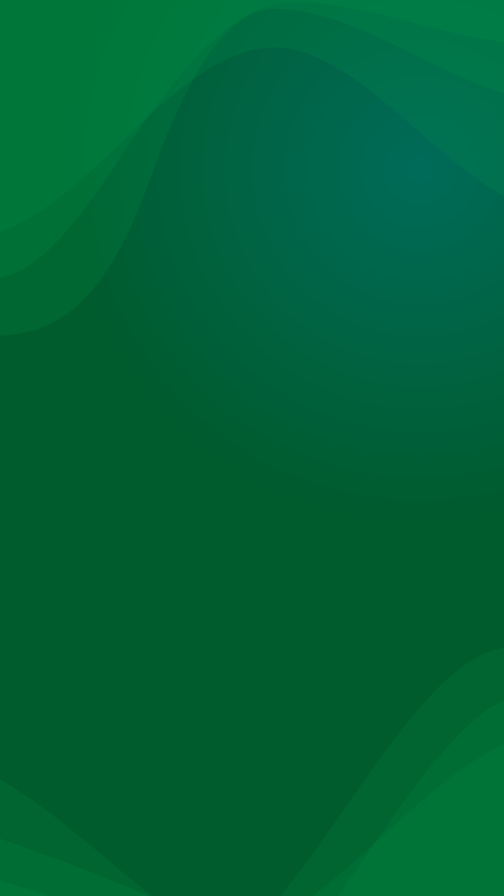
This background is drawn by a WebGL 2 fragment shader. Its source:

```glsl
#version 300 es
precision highp float;

uniform vec2 u_resolution;
out vec4 fragColor;

const vec3 DEEP_GREEN = vec3(0.0, 0.358, 0.176);
const vec3 TEAL_GLOW = vec3(0.0, 0.42, 0.35);
const vec3 UPPER_TINT = vec3(0.0, 0.60, 0.28);
const vec3 LOWER_TINT = vec3(0.0, 0.60, 0.27);

// Cubic segment between two knots, each holding x, y and slope
float hermite(float x, vec3 a, vec3 b) {
    float span = b.x - a.x;
    float t = clamp((x - a.x) / span, 0.0, 1.0);
    float s = 1.0 - t;
    float blend = t * t * (3.0 - 2.0 * t);
    return mix(a.y, b.y, blend) + span * t * s * (a.z * s - b.z * t);
}

// Smooth curve through four knots
float wave(float x, vec3 a, vec3 b, vec3 c, vec3 d) {
    if (x < b.x) return hermite(x, a, b);
    if (x < c.x) return hermite(x, b, c);
    return hermite(x, c, d);
}

// Soft-edged coverage of the positive side
float cover(float side) {
    float edge = max(fwidth(side), 0.0001);
    return smoothstep(-0.7 * edge, 0.7 * edge, side);
}

vec3 veil(vec3 color, vec3 tint, float opacity, float side) {
    return mix(color, tint, opacity * cover(side));
}

float radialGlow(vec2 p, vec2 center, float radius, float aspect) {
    vec2 offset = (p - center) * vec2(1.0, aspect);
    return max(1.0 - length(offset) / radius, 0.0);
}

void main() {
    vec2 p = gl_FragCoord.xy / u_resolution;
    float aspect = u_resolution.y / u_resolution.x;

    // Deep base with a teal light at the upper right
    float glow = radialGlow(p, vec2(0.833, 0.811), 0.71, aspect);
    vec3 color = mix(DEEP_GREEN, TEAL_GLOW, glow);

    // Upper veils fill the space above their curves
    float steepCrest = wave(p.x, vec3(0.0, 0.625, 0.05), vec3(0.301, 0.805, 1.58),
                            vec3(0.544, 0.990, 0.0), vec3(1.0, 0.896, -0.17));
    float highCrest = wave(p.x, vec3(0.0, 0.690, 0.09), vec3(0.231, 0.818, 0.86),
                           vec3(0.579, 0.9975, 0.0), vec3(1.0, 0.953, -0.07));
    float broadCrest = wave(p.x, vec3(0.0, 0.741, 0.20), vec3(0.255, 0.849, 0.55),
                            vec3(0.544, 0.947, 0.0), vec3(1.0, 0.781, -0.31));
    color = veil(color, UPPER_TINT, 0.18, p.y - steepCrest);
    color = veil(color, UPPER_TINT, 0.18, p.y - highCrest);
    color = veil(color, UPPER_TINT, 0.18, p.y - broadCrest);

    // Lower veils fill both corners and dip out of view between them
    float tallHill = wave(p.x, vec3(0.0, 0.130, -0.32), vec3(0.301, 0.0, -0.45),
                          vec3(0.556, 0.0, 0.68), vec3(1.0, 0.277, 0.08));
    float middleHill = wave(p.x, vec3(0.0, 0.064, -0.20), vec3(0.294, 0.0, -0.25),
                            vec3(0.671, 0.0, 0.80), vec3(1.0, 0.219, 0.28));
    float lowHill = wave(p.x, vec3(0.0, 0.017, -0.17), vec3(0.10, 0.0, -0.18),
                         vec3(0.62, 0.0, 0.42), vec3(1.0, 0.169, 0.25));
    color = veil(color, LOWER_TINT, 0.16, tallHill - p.y);
    color = veil(color, LOWER_TINT, 0.16, middleHill - p.y);
    color = veil(color, LOWER_TINT, 0.16, lowHill - p.y);

    fragColor = vec4(color, 1.0);
}
```
